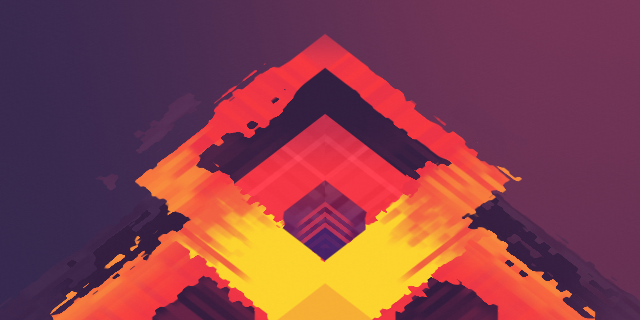
Give the GLSL for this background, as a WebGL 2 fragment shader.

```glsl
#version 300 es
precision highp float;
// Torn, nested chevrons in red, orange and yellow on a dusky purple ground.
// Two slanted coordinates, "roof" and "vee", turn each chevron and diamond into
// a pair of thresholds, which stretched noise then frays like dry paint.
uniform vec2 u_resolution;
out vec4 fragColor;

float hash(vec2 p) {
    return fract(sin(dot(p, vec2(127.1, 311.7))) * 43758.5453);
}

// Value noise with steep steps, for hard-edged strokes
float strokes(vec2 p) {
    vec2 i = floor(p), f = smoothstep(0.3, 0.7, fract(p));
    return mix(mix(hash(i), hash(i + vec2(1, 0)), f.x),
               mix(hash(i + vec2(0, 1)), hash(i + vec2(1, 1)), f.x), f.y);
}

// Antialiased coverage of a signed distance, positive inside
float cover(float d) {
    float w = 1.2 / u_resolution.y;
    return smoothstep(-w, w, d);
}

// Torn patch aligned with the slopes
float patchMask(vec2 p, vec2 center, vec2 halfSize, float tear) {
    vec2 d = halfSize - abs(p - center);
    return cover(min(d.x, d.y) + tear);
}

void main() {
    vec2 uv = gl_FragCoord.xy / u_resolution;
    float x = (uv.x - 0.508) * u_resolution.x / u_resolution.y;
    float ax = abs(x), down = 1.0 - uv.y, side = x < 0.0 ? 0.0 : 37.0;
    float roof = down - 0.77 * ax;
    float vee = down + 0.77 * ax;
    vec2 slope = vec2(roof, vee);

    // Stroke textures: long along the roof, long along the vee, and small chips
    float grain = strokes(slope * vec2(42.0, 7.0) + side);
    float cross = strokes(slope * vec2(6.0, 36.0) + side + 9.0);
    float chips = strokes(slope * vec2(24.0, 30.0) + side + 21.0);
    float tear = (grain - 0.5) * 0.05 + (chips - 0.5) * 0.035;

    // Purple ground
    vec3 col = mix(vec3(0.22, 0.16, 0.31), vec3(0.42, 0.195, 0.33), smoothstep(0.0, 0.85, uv.x));
    col += vec3(0.05, 0.015, 0.01) * (uv.y - 0.4) * (0.4 + uv.x);

    // Faint smudges beside the peak
    float left = 1.0 - step(0.0, x);
    float smudge = patchMask(slope, vec2(0.01, 0.77), vec2(0.035, 0.13), tear * 1.3);
    smudge = max(smudge, left * patchMask(slope, vec2(0.05, 1.04), vec2(0.02, 0.05), tear));
    col = mix(col, vec3(0.33, 0.17, 0.32) + 0.03 * grain, smudge * mix(0.12, 0.8, left));

    // Dark wings under the side corners
    float wing = cover(min(roof - 0.185 + tear * 0.4, vee - 0.92));
    col = mix(col, vec3(0.24, 0.13, 0.27) + 0.05 * grain, wing * 0.65);
    float wingCore = cover(min(roof - 0.26 + tear * 2.2, vee - 0.97));
    col = mix(col, vec3(0.19, 0.11, 0.24), wingCore * 0.8 * smoothstep(1.75, 1.4, vee));

    // Painted body: the great diamond joined to the lower roof
    float bulge = left * 0.045 * smoothstep(0.14, 0.2, ax) * smoothstep(0.38, 0.34, ax);
    float fray = tear * smoothstep(0.1, 0.2, ax) * 0.7;
    float diamond = min(roof - 0.106 + bulge + fray, 1.015 - vee + tear * 0.5);
    float skirt = min(roof - 0.35 + tear * 1.6, vee - 0.95);
    vec3 paint = mix(vec3(0.97, 0.22, 0.25), vec3(0.92, 0.2, 0.28), cross);
    float orange = smoothstep(0.7, 0.98, vee + 0.2 * (grain - 0.5)) * smoothstep(0.62, 0.3, roof);
    orange *= 0.35 + 0.65 * grain;
    orange *= 1.0 - 0.5 * smoothstep(1.0, 1.08, vee) * smoothstep(0.38, 0.5, roof);
    paint = mix(paint, vec3(0.97, 0.55, 0.24), orange);

    // Crimson tip
    float tip = cover(0.22 - vee);
    paint = mix(paint, mix(vec3(0.72, 0.2, 0.31), vec3(0.92, 0.22, 0.29), smoothstep(0.1, 0.21, down)), tip);

    // Glowing yellow vee
    float glow = cover(min(vee - 0.79 + tear, 1.115 - vee + tear * 0.6));
    float heat = smoothstep(0.34, 0.64, roof + 0.12 * (cross - 0.5) + 0.08 * (chips - 0.5));
    vec3 yellow = mix(vec3(0.95, 0.38, 0.26), vec3(0.96, 0.61, 0.23), smoothstep(0.0, 0.5, heat));
    yellow = mix(yellow, vec3(0.99, 0.83, 0.18), smoothstep(0.4, 0.9, heat));
    paint = mix(paint, yellow, glow * smoothstep(0.3, 0.4, roof));
    float stripe = cover(0.012 - abs(vee - 1.06)) * smoothstep(0.72, 0.6, roof);
    paint = mix(paint, vec3(0.93, 0.27, 0.27), stripe * 0.8);
    paint = mix(paint, vec3(0.96, 0.65, 0.21), cover(roof - 0.885) * 0.8);
    col = mix(col, paint, cover(max(diamond, skirt)));

    // Dark chevron with ragged ends
    float ragged = tear * smoothstep(0.06, 0.14, ax);
    float chevron = min(min(roof - 0.212 + ragged * (0.4 + left), 0.357 - roof), 0.785 - vee + tear * 1.4);
    vec3 ink = mix(vec3(0.2, 0.12, 0.25), vec3(0.31, 0.14, 0.28), grain * smoothstep(0.4, 0.75, vee));
    col = mix(col, ink, cover(chevron));

    // Inner crimson roof with crossing light bands
    float inner = min(roof - 0.357, 0.79 - vee + tear);
    vec3 crimson = mix(vec3(0.77, 0.19, 0.31), vec3(0.96, 0.21, 0.27), smoothstep(0.36, 0.56, down));
    crimson += 0.04 * cover(0.012 - abs(roof - 0.43)) + 0.04 * cover(0.01 - abs(vee - 0.56));
    col = mix(col, crimson + 0.03 * (cross - 0.5), cover(inner));

    // Purple core: nested chevrons over an indigo point
    float core = min(min(roof - 0.563, 0.815 - vee), 0.128 - ax + tear * 0.3);
    vec3 plum = mix(vec3(0.53, 0.16, 0.31), vec3(0.42, 0.14, 0.36), smoothstep(0.58, 0.74, down));
    plum += 0.1 * (chips - 0.5);
    float zigzag = cover(sin(roof * 190.0) * 0.02) * cover(min(roof - 0.63, 0.775 - down));
    plum = mix(plum, vec3(0.86, 0.22, 0.34), zigzag * smoothstep(0.1, 0.06, ax) * 0.7);
    plum = mix(plum, vec3(0.25, 0.13, 0.41), cover(min(roof - 0.71, down - 0.69)) * 0.8);
    col = mix(col, plum, cover(core));

    // Dark hollows at the foot
    float hollow = down - 0.855 - 0.77 * abs(ax - 0.38) + tear * 0.8;
    hollow = min(hollow, 0.16 - abs(ax - 0.38));
    col = mix(col, mix(vec3(0.2, 0.11, 0.24), vec3(0.42, 0.14, 0.28), cross * cross), cover(hollow));

    fragColor = vec4(col + 0.008 * (hash(floor(uv * 512.0)) - 0.5), 1.0);
}
```
